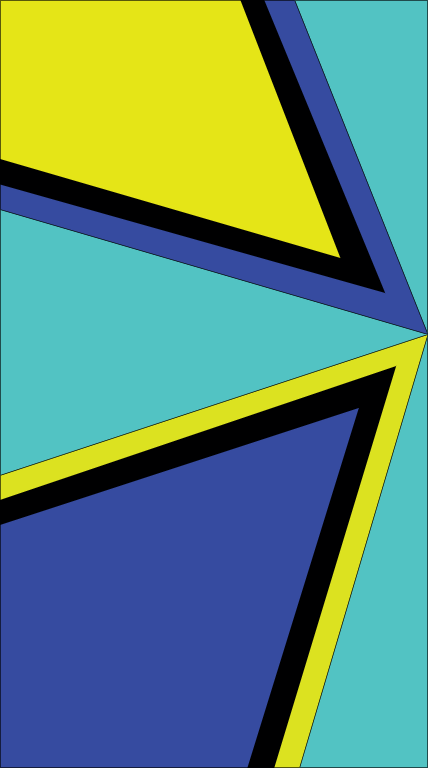
Reproduce this background procedurally as a WebGL 2 fragment shader.

```glsl
#version 300 es
precision highp float;
// Two nested, outlined wedges meeting at a point on the right edge of a flat teal field.

uniform vec2 u_resolution;
out vec4 outColor;

const vec3 TEAL = vec3(0.322, 0.765, 0.765);
const vec3 BLUE = vec3(0.212, 0.294, 0.627);
const vec3 YELLOW = vec3(0.898, 0.898, 0.090);
const vec3 LIME = vec3(0.863, 0.886, 0.125);
const vec3 BLACK = vec3(0.0, 0.0, 0.004);

const vec2 CANVAS = vec2(0.56, 1.0);   // proportions, in canvas heights
const vec2 MEETING_POINT = vec2(1.0, 0.5645);
const float LINE_WIDTH = 0.0009;
const float FRAME_WIDTH = 0.0008;
const float TOP = 1.0;
const float BOTTOM = 0.0;

// Signed distance from p to the line through a and b
float lineDistance(vec2 p, vec2 a, vec2 b) {
    vec2 along = normalize(b - a);
    vec2 q = p - a;
    return along.x * q.y - along.y * q.x;
}

// Wedge from its tip to the left side (at leftY) and to the top or bottom (at endX)
float wedge(vec2 p, vec2 tip, float leftY, float endX, float endY) {
    vec2 a = tip * CANVAS;
    float facing = 2.0 * endY - 1.0;
    float leftEdge = lineDistance(p, a, vec2(0.0, leftY) * CANVAS);
    float rightEdge = lineDistance(p, a, vec2(endX, endY) * CANVAS);
    return max(facing * leftEdge, -facing * rightEdge);
}

// Antialiased coverage of the region where d is negative
float fill(float d, float pixel) {
    return clamp(0.5 - d / pixel, 0.0, 1.0);
}

// Antialiased coverage of a thin line around d = 0
float stroke(float d, float width, float pixel) {
    return fill(d - 0.5 * width, pixel) - fill(d + 0.5 * width, pixel);
}

void main() {
    vec2 uv = gl_FragCoord.xy / u_resolution;
    vec2 p = uv * CANVAS;
    float pixel = 1.0 / u_resolution.y;
    vec3 color = TEAL;

    // Upper wedge: blue band, black band, yellow core
    float upper = wedge(p, MEETING_POINT, 0.7272, 0.6884, TOP);
    color = mix(color, BLUE, fill(upper, pixel));
    color = mix(color, BLACK, fill(wedge(p, vec2(0.900, 0.6185), 0.7598, 0.6174, TOP), pixel));
    color = mix(color, YELLOW, fill(wedge(p, vec2(0.7953, 0.6641), 0.7930, 0.5616, TOP), pixel));

    // Lower wedge: lime band, black band, blue core
    float lower = wedge(p, MEETING_POINT, 0.3809, 0.7000, BOTTOM);
    color = mix(color, LIME, fill(lower, pixel));
    color = mix(color, BLACK, fill(wedge(p, vec2(0.9256, 0.5234), 0.3490, 0.6407, BOTTOM), pixel));
    color = mix(color, BLUE, fill(wedge(p, vec2(0.8384, 0.4688), 0.3164, 0.5779, BOTTOM), pixel));

    // Hairlines around the wedges and the canvas
    vec2 border = min(p, CANVAS - p);
    float frame = fill(min(border.x, border.y) - FRAME_WIDTH, pixel);
    float hairline = max(stroke(upper, LINE_WIDTH, pixel), stroke(lower, LINE_WIDTH, pixel));
    color = mix(color, BLACK, max(hairline, frame));

    outColor = vec4(color, 1.0);
}
```
